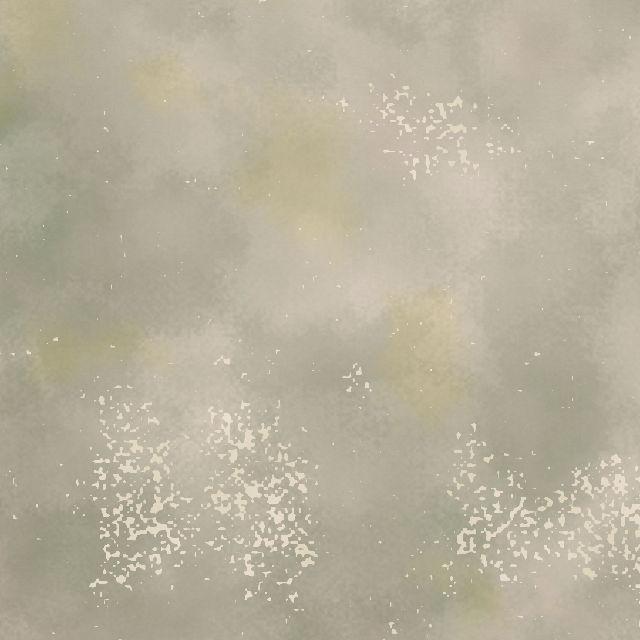
A WebGL 1 fragment shader for this texture:

```glsl
precision highp float;
// Weathered plaster: cloudy stone-grey washes with ragged, dabbed edges,
// faint ochre, rose and sage stains, and clusters of chipped cream flecks.
// Built from rotated value-noise octaves, with fine noise fraying the contours.

uniform vec2 u_resolution;

float hash(vec2 p) {
  return fract(sin(dot(p, vec2(127.1, 311.7))) * 43758.5453);
}

float noise(vec2 p) {
  vec2 cell = floor(p);
  vec2 f = fract(p);
  f = f * f * (3.0 - 2.0 * f);
  float low = mix(hash(cell), hash(cell + vec2(1.0, 0.0)), f.x);
  float high = mix(hash(cell + vec2(0.0, 1.0)), hash(cell + 1.0), f.x);
  return mix(low, high, f.y);
}

// Fractal sum, close to the range 0..1 with a mean of one half.
float fbm(vec2 p) {
  float sum = 0.0;
  float weight = 0.5;
  for (int i = 0; i < 6; i++) {
    sum += weight * noise(p);
    p = mat2(0.8, 0.6, -0.6, 0.8) * p * 2.03 + 17.3;
    weight *= 0.5;
  }
  return sum / 0.984;
}

// Washes: broad soft clouds under smaller patches with frayed borders.
float plasterTone(vec2 p) {
  vec2 fray = vec2(noise(p * 130.0), noise(p * 130.0 + 41.0)) - 0.5;
  vec2 dabbed = p + 0.016 * fray;
  float clouds = fbm(dabbed * 4.0 + 3.7);
  float patches = fbm(dabbed * 7.0 + 29.0);
  float scuffs = noise(p * 210.0 + 8.0) - 0.5;
  float wash = smoothstep(0.40, 0.60, patches + 0.08 * scuffs);
  float worn = smoothstep(0.45, 0.65, fbm(p * 6.0 + 61.0));
  return 0.6 + 1.3 * (clouds - 0.5) + 0.22 * (wash - 0.5)
    + 0.14 * worn * scuffs;
}

// Chips: a fine noise whose threshold drops inside the clusters.
float creamFlecks(vec2 p) {
  float cluster = fbm(p * 5.0 + 83.0) + 0.1 * (0.4 - p.y);
  cluster = smoothstep(0.58, 0.78, cluster);
  float chips = 0.65 * noise(p * 190.0 + 5.0) + 0.35 * noise(p * 85.0 + 19.0);
  float threshold = mix(0.88, 0.58, cluster);
  return smoothstep(threshold - 0.02, threshold + 0.03, chips);
}

void main() {
  vec2 p = gl_FragCoord.xy / min(u_resolution.x, u_resolution.y);

  // Sage shadow to warm pale stone.
  float tone = clamp(plasterTone(p), -0.1, 1.1);
  vec3 color = mix(vec3(0.59, 0.585, 0.50), vec3(0.80, 0.76, 0.70), tone);

  // Faint mineral stains.
  float ochre = smoothstep(0.58, 0.76, fbm(p * 4.5 + 107.0));
  float rose = smoothstep(0.56, 0.76, fbm(p * 5.0 + 139.0));
  float sage = smoothstep(0.54, 0.74, fbm(p * 5.5 + 173.0));
  color += ochre * vec3(0.015, 0.005, -0.05);
  color += rose * vec3(0.015, -0.008, 0.005);
  color += sage * vec3(-0.03, -0.012, -0.022);

  // Fine grain, then chips with slightly varied cream.
  color += 0.018 * (noise(p * 330.0) - 0.5);
  vec3 cream = mix(vec3(0.88, 0.84, 0.74), vec3(0.94, 0.89, 0.83),
    noise(p * 14.0));
  color = mix(color, cream, 0.92 * creamFlecks(p));

  gl_FragColor = vec4(color, 1.0);
}
```
